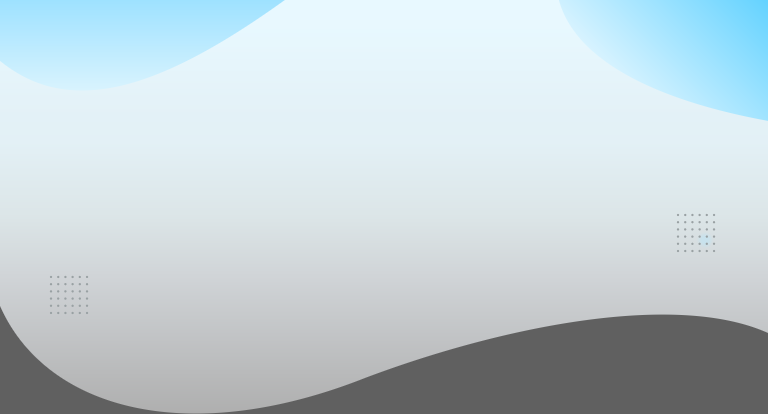
Give the GLSL for this background, as a WebGL 2 fragment shader.

```glsl
#version 300 es
precision highp float;

uniform vec2 u_resolution;
out vec4 fragColor;

// Lengths are in canvas heights
const vec3 SKY_TOP = vec3(0.910, 0.975, 1.000);
const vec3 SKY_HIGH = vec3(0.890, 0.943, 0.965);
const vec3 SKY_MID = vec3(0.862, 0.900, 0.908);
const vec3 SKY_LOW = vec3(0.815, 0.830, 0.842);
const vec3 SKY_BOTTOM = vec3(0.685);
const vec4 SKY_STOPS = vec4(0.0, 0.34, 0.52, 0.67);

const vec3 WAVE_COLOR = vec3(0.378);
const vec3 LEFT_DEEP = vec3(0.620, 0.885, 1.0);
const vec3 LEFT_PALE = vec3(0.850, 0.953, 0.996);
const vec3 RIGHT_DEEP = vec3(0.390, 0.825, 1.0);
const vec3 RIGHT_PALE = vec3(0.870, 0.960, 1.0);
const vec2 RIGHT_CORNER = vec2(1.855, 1.0);
const float RIGHT_FADE = 0.58;

const vec3 DOT_COLOR = vec3(0.60, 0.63, 0.64);
const float DOT_PITCH = 0.0174;
const float DOT_RADIUS = 0.0027;
const float DOT_LAST = 5.0;
const vec2 LEFT_DOTS = vec2(0.1232, 0.244);
const vec2 RIGHT_DOTS = vec2(1.6377, 0.3937);

const vec3 GLOW_COLOR = vec3(0.77, 0.89, 0.94);
const vec2 GLOW_CENTER = vec2(1.703, 0.420);
const float GLOW_RADIUS = 0.022;

const float WAVE_JOIN = 0.8816;
const int SOLVE_STEPS = 14;

vec2 bezier(vec2 a, vec2 b, vec2 c, vec2 d, float t) {
    float s = 1.0 - t;
    return s * s * s * a + 3.0 * s * t * (s * b + t * c) + t * t * t * d;
}

vec2 bezierTangent(vec2 a, vec2 b, vec2 c, vec2 d, float t) {
    float s = 1.0 - t;
    return s * s * (b - a) + 2.0 * s * t * (c - b) + t * t * (d - c);
}

// Signed distance above a curve whose x rises; ends continue straight
float aboveCurve(vec2 p, vec2 a, vec2 b, vec2 c, vec2 d) {
    float low = 0.0, high = 1.0;
    for (int i = 0; i < SOLVE_STEPS; i++) {
        float middle = 0.5 * (low + high);
        if (bezier(a, b, c, d, middle).x < p.x) low = middle;
        else high = middle;
    }
    float t = 0.5 * (low + high);
    vec2 tangent = normalize(bezierTangent(a, b, c, d, t));
    vec2 offset = p - bezier(a, b, c, d, t);
    return offset.y * tangent.x - offset.x * tangent.y;
}

float coverage(float dist, float pixel) {
    return clamp(0.5 - dist / pixel, 0.0, 1.0);
}

vec3 skyColor(float depth) {
    vec3 color = mix(SKY_TOP, SKY_HIGH, smoothstep(SKY_STOPS.x, SKY_STOPS.y, depth));
    color = mix(color, SKY_MID, clamp((depth - SKY_STOPS.y) / (SKY_STOPS.z - SKY_STOPS.y), 0.0, 1.0));
    color = mix(color, SKY_LOW, clamp((depth - SKY_STOPS.z) / (SKY_STOPS.w - SKY_STOPS.z), 0.0, 1.0));
    return mix(color, SKY_BOTTOM, clamp((depth - SKY_STOPS.w) / (1.0 - SKY_STOPS.w), 0.0, 1.0));
}

// Distance to the nearest dot of a square grid
float dotGrid(vec2 p, vec2 origin) {
    vec2 q = p - origin;
    vec2 cell = clamp(round(q / DOT_PITCH), 0.0, DOT_LAST);
    return length(q - cell * DOT_PITCH) - DOT_RADIUS;
}

float waveDistance(vec2 p) {
    vec2 join = vec2(WAVE_JOIN, 0.087);
    if (p.x < WAVE_JOIN)
        return aboveCurve(p, vec2(0.0, 0.261), vec2(0.109, 0.0145), vec2(0.447, -0.0845), join);
    return aboveCurve(p, join, vec2(1.2077, 0.210), vec2(1.630, 0.297), vec2(1.855, 0.1957));
}

void main() {
    vec2 p = gl_FragCoord.xy / u_resolution.y;
    float pixel = 1.0 / u_resolution.y;
    float depth = 1.0 - p.y;
    vec3 color = skyColor(depth);

    // Upper left swell
    float left = -aboveCurve(p, vec2(0.0, 0.853), vec2(0.169, 0.715), vec2(0.386, 0.783), vec2(0.688, 1.0));
    vec3 leftColor = mix(LEFT_DEEP, LEFT_PALE, clamp(depth / 0.22, 0.0, 1.0));
    color = mix(color, leftColor, coverage(left, pixel));

    // Upper right swell, fading diagonally from its corner
    float right = -aboveCurve(p, vec2(1.350, 1.0), vec2(1.389, 0.855), vec2(1.582, 0.758), vec2(1.855, 0.708));
    float fade = (RIGHT_CORNER.x - p.x + RIGHT_CORNER.y - p.y) / RIGHT_FADE;
    vec3 rightColor = mix(RIGHT_DEEP, RIGHT_PALE, clamp(fade, 0.0, 1.0));
    color = mix(color, rightColor, coverage(right, pixel));

    // Small glow and dot grids
    float glow = 1.0 - smoothstep(0.3 * GLOW_RADIUS, GLOW_RADIUS, length(p - GLOW_CENTER));
    color = mix(color, GLOW_COLOR, 0.8 * glow);
    float dots = min(dotGrid(p, LEFT_DOTS), dotGrid(p, RIGHT_DOTS));
    color = mix(color, DOT_COLOR, coverage(dots, pixel));

    // Dark wave along the bottom
    color = mix(color, WAVE_COLOR, coverage(waveDistance(p), pixel));
    fragColor = vec4(color, 1.0);
}
```
